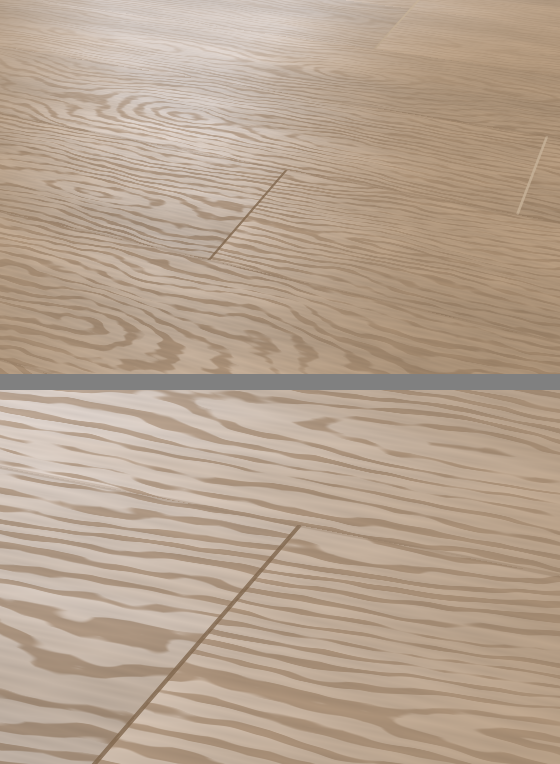
Top, the full canvas; bottom, a detail of the centre.
Give the GLSL for this texture, as a Shadertoy shader.

```glsl
// Oak plank floor seen at a slant, with a soft window glare on the left.
// The canvas is projected onto the floor and split into boards; the grain is
// a slice through wavy tree rings, broken up by stretched cellular pores.

vec2 hash2(vec2 p) {
    p = vec2(dot(p, vec2(127.1, 311.7)), dot(p, vec2(269.5, 183.3)));
    return fract(sin(p) * 43758.5);
}

// Distance to the nearest scattered point
float cells(vec2 p) {
    vec2 corner = floor(p);
    float nearest = 9.0;
    for (int y = -1; y <= 1; y++)
        for (int x = -1; x <= 1; x++) {
            vec2 cell = corner + vec2(x, y);
            vec2 d = cell + hash2(cell) - p;
            nearest = min(nearest, dot(d, d));
        }
    return sqrt(nearest);
}

// Layered, bent sines, about -0.9 to 0.9
float waves(vec2 p) {
    float sum = 0.0, amp = 0.5;
    for (int i = 0; i < 4; i++) {
        sum += amp * sin(p.x + 1.7 * sin(p.y + float(i)));
        p = mat2(0.8, 0.6, -0.6, 0.8) * p * 1.9;
        amp *= 0.5;
    }
    return sum;
}

float bell(float x) { return exp(-x * x); }

void mainImage(out vec4 fragColor, in vec2 fragCoord) {
    vec2 uv = fragCoord / iResolution.y;

    // Floor plane: x runs along the boards, y across them
    float depth = 1.926 - uv.y;
    vec2 ground = vec2(uv.x - 1.953, uv.x + 6.34) / depth;
    float pixel = 1.0 / (iResolution.y * depth);

    // Boards, staggered row by row
    float across = (ground.y - 4.255) / 0.895;
    float row = floor(across), w = fract(across);
    float stagger[5] = float[5](0.2, -0.86, -0.38, 0.2, -0.9);
    float along = (ground.x - stagger[clamp(int(row) + 1, 0, 4)]) / 2.4;
    vec2 seed = hash2(vec2(row, floor(along)) + 3.7);
    float u = ground.x + 10.0 * seed.x;

    // Tree rings cut lengthwise: arches near the heart, lines beside it
    vec2 heart = vec2(w - 0.3 - 0.4 * seed.y + 0.07 * waves(vec2(u * 2.5, w * 2.0)),
                      0.12 + 0.36 * waves(vec2(u * 1.9, w * 1.3 + 6.0 * seed.y)));
    float ring = 18.0 * length(heart) + 0.6 * waves(vec2(u * 14.0, w * 11.0));
    float pores = cells(vec2(u * 26.0, w * 30.0)) - 0.5;
    float patches = waves(vec2(u * 7.0, w * 9.0 + 2.0));
    float stroke = sin(6.2832 * ring) + 1.1 * pores + 0.5 * patches;
    float blur = max(0.5, 126.0 * pixel * ground.y);
    float grain = smoothstep(0.45 - 0.5 * blur, 0.45 + 0.5 * blur, stroke);

    // The far end is out of focus
    float focus = smoothstep(0.95, 1.35, depth);

    // Glare from the upper left, streaked by the board surface
    float glare = bell((uv.x - 0.48) / 0.42) * mix(0.3, 1.0, smoothstep(-0.1, 0.85, uv.y));
    glare += 0.55 * smoothstep(0.8, 1.05, uv.y) * bell((uv.x - 0.75) / 0.6);
    glare = clamp(glare * (1.0 + 0.15 * waves(vec2(u * 5.0, w * 14.0))), 0.0, 1.0);

    // Wood, veins and fine fibres
    vec3 wood = mix(vec3(0.685, 0.585, 0.48), vec3(0.85, 0.81, 0.785), glare);
    vec3 vein = mix(vec3(0.57, 0.465, 0.36), vec3(0.68, 0.59, 0.51), glare);
    float strength = mix(0.5, 0.85, smoothstep(0.0, 0.5, glare)) * mix(0.3, 1.0, focus);
    vec3 color = mix(wood, vein, grain * strength);
    float tone = 0.055 * waves(vec2(u * 3.0, w * 5.0 + 1.0)) + 0.05 * (seed.x - 0.5);
    float fibre = cells(vec2(u * 14.0, ground.y * 45.0)) - 0.5;
    color *= 1.0 + tone + 0.07 * fibre * mix(0.4, 1.0, focus);

    // Joints: end gaps dark in the glare and pale elsewhere, long seams faint
    float endGap = abs(fract(along + 0.5) - 0.5) * 2.4;
    float seam = abs(fract(across + 0.5) - 0.5) * 0.895;
    float endLine = 1.0 - smoothstep(0.0012, 0.0012 + 1.5 * pixel, endGap);
    float seamWidth = pixel * ground.y;
    float seamLine = 1.0 - smoothstep(0.004, 0.004 + 1.5 * seamWidth, seam);
    vec3 gap = mix(vec3(0.78, 0.70, 0.60), vec3(0.50, 0.40, 0.30),
                   smoothstep(0.1, 0.35, glare) * focus);
    color = mix(color, gap, 0.8 * endLine);
    color = mix(color, vein * 0.95, 0.35 * seamLine * focus);

    fragColor = vec4(color, 1.0);
}
```
